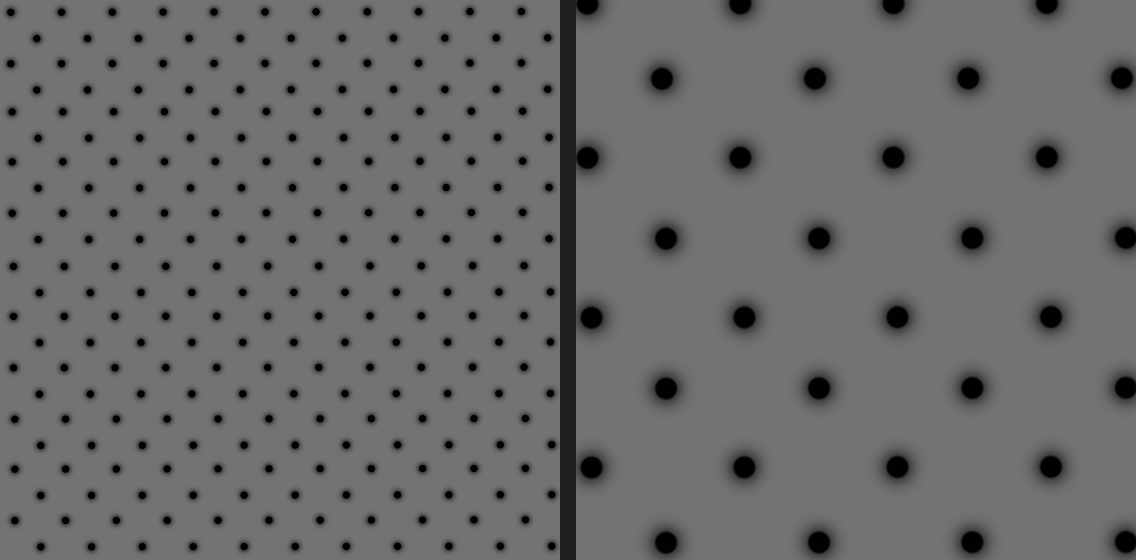
Left, the full canvas; right, a detail of the centre.
Reproduce this pattern procedurally as a three.js fragment shader.

```glsl
// Staggered grid of small black dots with soft dark halos on plain grey.
varying vec2 vUv;

// Lattice, in fractions of the canvas, measured from the top left
const vec2 FIRST_DOT = vec2(0.0195, 0.0221);
const vec2 PITCH = vec2(0.0912, 0.0909);
const vec2 STAGGER = vec2(0.0467, 0.0470);

// Unevenness of the lattice
const float ROWS_PER_BAND = 3.0;
const float BAND_ORIGIN = -0.0694;
const float BAND_PITCH = 0.2727;
const vec4 BAND_SHIFT = vec4(0.0023, -0.0034, 0.0, 0.0);
const float BAND_ROW_PITCH = 0.0905;
const float MIDDLE_ROW_LIFT = 0.0013;
const float BAND_DRIFT = 0.0024;
const float COLUMN_SAG = 0.0023;
const float TILT = 0.0016;

// Dot
const float DOT_RADIUS = 0.00645;
const float EDGE_SOFTNESS = 0.0010;
const float HALO_RADIUS = 0.0091;
const float HALO_DEPTH = 0.38;

const vec3 GROUND = vec3(0.452);
const vec3 INK = vec3(0.004);
const float PI = 3.14159;

// Top of a row: bands of three rows, each band slightly displaced
float rowHeight(float band, float rowInBand) {
  float shift = dot(BAND_SHIFT, vec4(equal(vec4(band), vec4(0.0, 1.0, 2.0, 3.0))));
  float lift = rowInBand == 1.0 ? MIDDLE_ROW_LIFT : 0.0;
  return BAND_ORIGIN + band * BAND_PITCH + shift + rowInBand * BAND_ROW_PITCH - lift;
}

// Distance to the nearest dot of one of the two interleaved lattices
float dotDistance(vec2 p, vec2 offset) {
  vec2 cell = floor((p - offset - FIRST_DOT) / PITCH + 0.5);
  float band = floor((cell.y + 1.5) / ROWS_PER_BAND);
  float rowInBand = cell.y + 1.0 - band * ROWS_PER_BAND;

  vec2 center = offset;
  center.x += FIRST_DOT.x + cell.x * PITCH.x;
  center.y += rowHeight(band, rowInBand) - TILT * center.x;
  center.x += band * BAND_DRIFT - COLUMN_SAG * sin(PI * center.x);
  return length(p - center);
}

void main() {
  vec2 p = vec2(vUv.x, 1.0 - vUv.y);
  float d = min(dotDistance(p, vec2(0.0)), dotDistance(p, STAGGER));

  // Gaussian halo below a crisp core
  float halo = HALO_DEPTH * exp(-d * d / (HALO_RADIUS * HALO_RADIUS));
  float core = 1.0 - smoothstep(DOT_RADIUS - EDGE_SOFTNESS, DOT_RADIUS + EDGE_SOFTNESS, d);
  gl_FragColor = vec4(mix(GROUND - halo, INK, core), 1.0);
}
```
